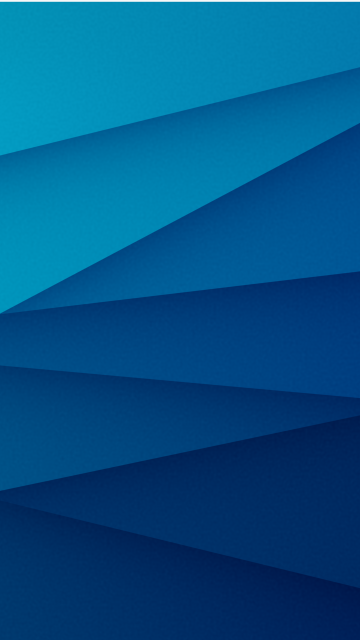
Give the GLSL for this background, as a Shadertoy shader.

```glsl
#define SHADOW_TINT vec3(1.0, 0.64, 0.79)
#define SHADOW_REACH 0.062
#define GRAIN_SCALE 210.0
#define GRAIN_AMOUNT 0.022
#define TOP_LINE 0.9972
#define SHEETS 6

// Height of each sheet's upper edge at the left and right borders
const vec2 sheetEdge[SHEETS] = vec2[](
    vec2(0.757, 0.895), vec2(0.510, 0.808), vec2(0.509, 0.576),
    vec2(0.429, 0.378), vec2(0.233, 0.351), vec2(0.218, 0.081));

// Unshaded colours at the left and right borders
const vec3 leftColor[SHEETS] = vec3[](
    vec3(0.0, 0.59, 0.74), vec3(0.0, 0.47, 0.67), vec3(0.0, 0.35, 0.57),
    vec3(0.0, 0.33, 0.54), vec3(0.0, 0.24, 0.46), vec3(0.0, 0.23, 0.44));
const vec3 rightColor[SHEETS] = vec3[](
    vec3(0.0, 0.49, 0.69), vec3(0.0, 0.34, 0.59), vec3(0.0, 0.25, 0.51),
    vec3(0.0, 0.23, 0.47), vec3(0.0, 0.17, 0.39), vec3(0.0, 0.14, 0.37));

vec2 hashGradient(vec2 cell) {
    vec2 h = vec2(dot(cell, vec2(127.1, 311.7)), dot(cell, vec2(269.5, 183.3)));
    return 2.0 * fract(sin(h) * 43758.5) - 1.0;
}

float gradientNoise(vec2 p) {
    vec2 cell = floor(p), f = fract(p);
    vec2 u = f * f * (3.0 - 2.0 * f);
    vec2 e = vec2(1.0, 0.0);
    float a = dot(hashGradient(cell), f);
    float b = dot(hashGradient(cell + e.xy), f - e.xy);
    float c = dot(hashGradient(cell + e.yx), f - e.yx);
    float d = dot(hashGradient(cell + e.xx), f - e.xx);
    return mix(mix(a, b, u.x), mix(c, d, u.x), u.y);
}

void mainImage(out vec4 fragColor, in vec2 fragCoord) {
    vec2 uv = fragCoord / iResolution.xy;
    float aspect = iResolution.x / iResolution.y;
    float pixel = 1.0 / iResolution.y;

    // Bright backdrop, strongest toward the lower left
    vec3 color = mix(vec3(0.01, 0.61, 0.76), vec3(0.01, 0.48, 0.68), uv.x);
    color *= 1.0 - 0.06 * smoothstep(0.8, 1.0, uv.y) * (1.0 - uv.x);

    // Overlapping sheets, each shaded below its upper edge
    for (int i = 0; i < SHEETS; i++) {
        vec2 edge = sheetEdge[i];
        float slope = (edge.y - edge.x) / aspect;
        float depth = (mix(edge.x, edge.y, uv.x) - uv.y) * inversesqrt(1.0 + slope * slope);
        float shadow = exp(-max(depth, 0.0) / SHADOW_REACH);
        vec3 sheet = mix(leftColor[i], rightColor[i], uv.x);
        sheet *= mix(vec3(1.0), SHADOW_TINT, shadow);
        color = mix(color, sheet, smoothstep(-0.7 * pixel, 0.7 * pixel, depth));
    }

    // Fine paper grain
    vec2 grainPoint = vec2(uv.x * aspect, uv.y) * GRAIN_SCALE;
    color += GRAIN_AMOUNT * gradientNoise(grainPoint) * vec3(0.3, 1.0, 1.0);

    // Pale strip along the top border
    color = mix(color, vec3(0.97), smoothstep(-0.7 * pixel, 0.7 * pixel, uv.y - TOP_LINE));
    fragColor = vec4(clamp(color, 0.0, 1.0), 1.0);
}
```
